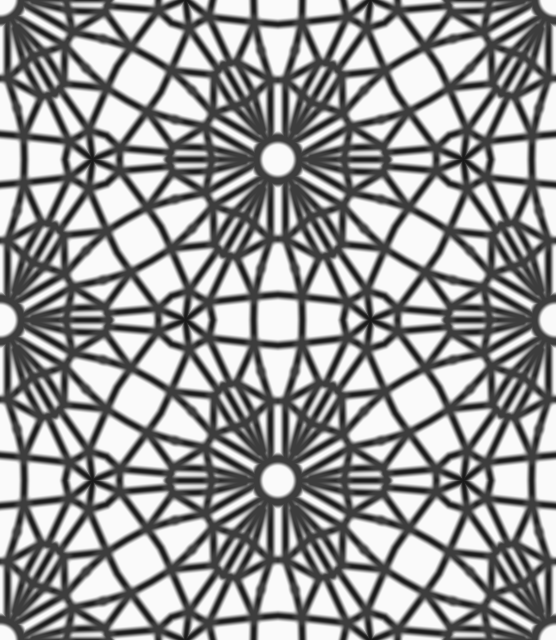
This pattern is drawn by a Shadertoy shader. Its source:

```glsl
// Hexagonal star lattice: dark interlaced struts on white, with sixfold mirror symmetry.
#define WIDTH_UNITS 3.4641   // canvas width; star centres lie 2 units apart
#define LINE_HALF 0.023      // half width of a strut
#define EDGE_SOFT 0.017      // half width of the soft edge
#define FILLET 0.022         // rounding where struts meet
#define HUB_RADIUS 0.135     // ring at each star centre
#define HUB_HALF 0.030       // half width of that ring
#define PAPER vec3(0.98)
#define INK vec3(0.24)
#define CORE vec3(0.10)

// Fold the plane into one triangle: star centre, edge midpoint, rosette centre.
vec2 foldHexagon(vec2 p) {
    vec2 cell = vec2(2.0 * sqrt(3.0), 2.0);
    vec2 a = p - cell * round(p / cell);
    vec2 b = p - cell * (floor(p / cell) + 0.5);
    vec2 q = abs(dot(a, a) < dot(b, b) ? a : b).yx;
    vec2 mirror = vec2(-0.5, 0.5 * sqrt(3.0));
    q -= 2.0 * max(0.0, dot(q, mirror)) * mirror;
    return vec2(q.x, abs(q.y));
}

float segmentDistance(vec2 p, vec2 a, vec2 b) {
    vec2 ab = b - a;
    return length(p - a - ab * clamp(dot(p - a, ab) / dot(ab, ab), 0.0, 1.0));
}

// Keep the distances to the nearest and second nearest strut.
void addStrut(inout vec2 nearest, vec2 p, vec2 a, vec2 b) {
    float d = segmentDistance(p, a, b);
    nearest = vec2(min(nearest.x, d), min(nearest.y, max(nearest.x, d)));
}

vec2 strutDistances(vec2 p) {
    vec2 corner = vec2(0.855, 0.148);
    vec2 tip = vec2(0.495, 0.047);
    vec2 outer = vec2(0.608, 0.258);
    vec2 inner = vec2(0.405, 0.150);
    vec2 joint = vec2(0.590, 0.3406);
    vec2 petal = vec2(0.888, 0.431);
    vec2 rosette = vec2(1.0, 0.5774);
    vec2 nearest = vec2(9.0);

    // Square around the edge midpoint
    addStrut(nearest, p, corner, vec2(0.842, 0.0));
    addStrut(nearest, p, corner, vec2(1.0, 0.152));

    // Paired spokes, opening into a bell
    addStrut(nearest, p, vec2(0.13, 0.047), tip);
    addStrut(nearest, p, tip, vec2(0.68, 0.106));
    addStrut(nearest, p, vec2(0.68, 0.106), corner);
    addStrut(nearest, p, tip, vec2(0.495, 0.0));

    // Star facets between the spokes
    addStrut(nearest, p, corner, outer);
    addStrut(nearest, p, outer, tip);
    addStrut(nearest, p, outer, inner);
    addStrut(nearest, p, tip, inner);
    addStrut(nearest, p, inner, vec2(0.355, 0.205));
    addStrut(nearest, p, inner, vec2(0.188, 0.090));
    addStrut(nearest, p, vec2(0.09, 0.052), joint);
    addStrut(nearest, p, outer, joint);

    // Lens and twin bars leading to the rosette
    addStrut(nearest, p, corner, petal);
    addStrut(nearest, p, vec2(0.606, 0.300), petal);

    // Rosette with six small openings
    addStrut(nearest, p, petal, rosette);
    addStrut(nearest, p, petal, vec2(0.855, 0.4936));
    addStrut(nearest, p, petal, vec2(1.0, 0.405));
    return nearest;
}

float smoothMin(float a, float b, float k) {
    float h = max(k - abs(a - b), 0.0) / k;
    return min(a, b) - 0.25 * h * h * k;
}

void mainImage(out vec4 fragColor, in vec2 fragCoord) {
    vec2 p = (fragCoord - 0.5 * iResolution.xy) * WIDTH_UNITS / iResolution.x;
    vec2 q = foldHexagon(p - vec2(0.0, 1.0));
    vec2 nearest = strutDistances(q);

    // Join the struts, clear the hub opening and add its ring
    float shape = smoothMin(nearest.x, nearest.y, FILLET) - LINE_HALF;
    float radius = length(q);
    shape = max(shape, HUB_RADIUS - radius);
    shape = min(shape, abs(radius - HUB_RADIUS) - HUB_HALF);

    // Struts are darkest along their middle, lighter at the joints
    float core = smoothstep(LINE_HALF, 0.0, nearest.x) * smoothstep(0.03, 0.07, nearest.y);
    core *= smoothstep(0.16, 0.20, radius);
    float pixel = WIDTH_UNITS / iResolution.x;
    float soft = max(EDGE_SOFT, 0.75 * pixel);
    float coverage = 1.0 - smoothstep(-soft, soft, shape);
    fragColor = vec4(mix(PAPER, mix(INK, CORE, core), coverage), 1.0);
}
```
